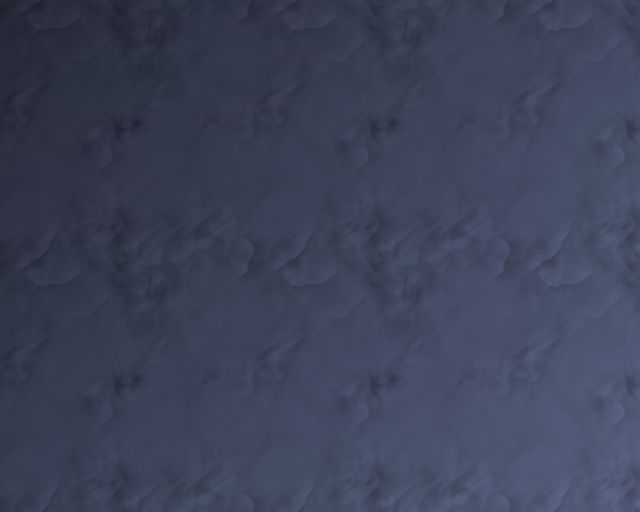
Write a WebGL 1 fragment shader that draws this texture.

```glsl
precision highp float;
// Slate-blue plaster with a square tile of billowing wisps and curled folds, lit from the lower right.
uniform vec2 u_resolution;

const float TAU = 6.2831853;

// Shortest offset from a centre inside the repeating tile
vec2 tileOffset(vec2 p, vec2 centre) {
  return fract(p - centre + 0.5) - 0.5;
}

vec2 hash2(vec2 cell) {
  vec2 s = vec2(dot(cell, vec2(12.7, 31.1)), dot(cell, vec2(26.9, 18.3)));
  return fract(sin(s) * 437.58);
}

// Tileable cellular noise: rounded lumps meeting in soft creases
float lumps(vec2 p, float cells) {
  vec2 q = p * cells;
  vec2 base = floor(q);
  float sum = 0.0;
  for (int j = -1; j <= 1; j++) {
    for (int i = -1; i <= 1; i++) {
      vec2 cell = base + vec2(float(i), float(j));
      vec2 d = cell + 0.15 + 0.7 * hash2(mod(cell, cells)) - q;
      sum += exp(-10.0 * dot(d, d));
    }
  }
  return log(sum + 0.0001) / 10.0;
}

// Layered sines that bend straight shapes and keep the tile seamless
vec2 bend(vec2 p) {
  vec2 q = p * TAU;
  q += 0.20 * sin(2.0 * q.yx + vec2(1.3, 4.1));
  q += 0.11 * sin(5.0 * q.yx + vec2(2.6, 0.4));
  q += 0.045 * sin(11.0 * q.yx + vec2(0.9, 3.3));
  q += 0.018 * sin(23.0 * q.yx + vec2(5.2, 1.7));
  return q / TAU;
}

float cloudHeight(vec2 p) {
  vec2 q = bend(p);
  return lumps(q, 9.0) + 0.35 * lumps(q + 0.37, 19.0) + 0.12 * lumps(q + 0.71, 41.0);
}

// Soft diagonal patch in which the wisps show
float patchMask(vec2 p, vec2 centre, vec2 size) {
  vec2 d = tileOffset(p, centre);
  d = vec2(d.x - d.y, d.x + d.y) * 0.7071 / size;
  return exp(-dot(d, d));
}

// Curved crease: glowing inner lip, narrow shadow outside
float fold(vec2 p, vec2 centre, float radius, float facing, float span) {
  vec2 d = tileOffset(p, centre);
  float r = length(d);
  float along = dot(d, vec2(cos(facing), sin(facing))) / (r + 0.001);
  float arc = smoothstep(cos(span), cos(span * 0.3), along);
  float edge = r - radius;
  float side = smoothstep(-0.006, 0.006, edge);
  return arc * mix(exp(min(edge, 0.0) / 0.03), -0.9 * exp(-max(edge, 0.0) / 0.03), side);
}

void main() {
  vec2 uv = gl_FragCoord.xy / u_resolution;
  vec2 fromTop = vec2(gl_FragCoord.x, u_resolution.y - gl_FragCoord.y) / u_resolution.x;
  vec2 tile = fromTop * 2.5;

  // Wisp patches, broken up by the bend
  vec2 loose = mix(tile, bend(tile), 0.8);
  float wisps = patchMask(loose, vec2(0.06, 0.42), vec2(0.15, 0.075))
    + patchMask(loose, vec2(0.50, 0.48), vec2(0.20, 0.06))
    + patchMask(loose, vec2(0.46, 0.91), vec2(0.12, 0.15))
    + patchMask(loose, vec2(0.57, 0.13), vec2(0.15, 0.10))
    + patchMask(loose, vec2(0.80, 0.95), vec2(0.12, 0.12))
    + 0.6 * patchMask(loose, vec2(0.15, 0.03), vec2(0.15, 0.12))
    + 0.7 * patchMask(loose, vec2(0.84, 0.51), vec2(0.05, 0.03));
  wisps = min(wisps, 1.0);

  // Relief from the slope of the billows, with smoky smudges
  vec2 reach = vec2(0.006, 0.004);
  float slope = (cloudHeight(tile - reach) - cloudHeight(tile + reach)) * 10.0;
  slope = slope / (0.8 + abs(slope));
  float smudge = lumps(bend(tile + 0.13), 7.0) + 0.5 * lumps(bend(tile + 0.59), 15.0) + 0.17;
  float relief = slope * (0.003 + 0.028 * wisps) - 0.008 * wisps;
  relief += smudge * (0.02 + 0.10 * wisps);

  // Curled creases
  vec2 curl = tile + 0.012 * sin(TAU * 4.0 * tile.yx + vec2(0.5, 2.0))
    + 0.005 * sin(TAU * 11.0 * tile.yx);
  relief += 0.028 * fold(curl, vec2(0.21, 0.0), 0.122, 1.5, 1.5);
  relief += 0.034 * fold(curl, vec2(0.03, 0.86), 0.19, 0.8, 0.7);
  relief += 0.034 * fold(curl, vec2(0.90, 0.01), 0.09, 0.15, 1.5);
  relief += 0.018 * fold(curl, vec2(0.45, 0.97), 0.085, 0.1, 1.2);
  relief += 0.022 * fold(curl, vec2(0.36, 0.58), 0.08, 0.6, 1.1);
  relief += 0.014 * fold(curl, vec2(0.25, 0.08), 0.17, 0.9, 0.7);

  // Faint level seam
  vec2 seam = tileOffset(tile, vec2(0.45, 0.775));
  relief += 0.008 * exp(-pow(seam.x / 0.16, 2.0) - pow(seam.y / 0.006, 2.0));

  // Canvas-wide light, dark at the upper left
  float light = 0.151 + 0.117 * uv.x + 0.074 * (1.0 - uv.y);
  light += relief * (0.4 + 2.4 * light);

  // Tint drifts slightly between slate and violet
  float violet = 0.5 + 0.5 * sin(9.0 * (uv.x - uv.y) + 2.0 * sin(5.0 * uv.x + 4.0 * uv.y));
  gl_FragColor = vec4(light * mix(vec3(0.99, 1.105, 1.45), vec3(1.01, 1.085, 1.47), violet), 1.0);
}
```
